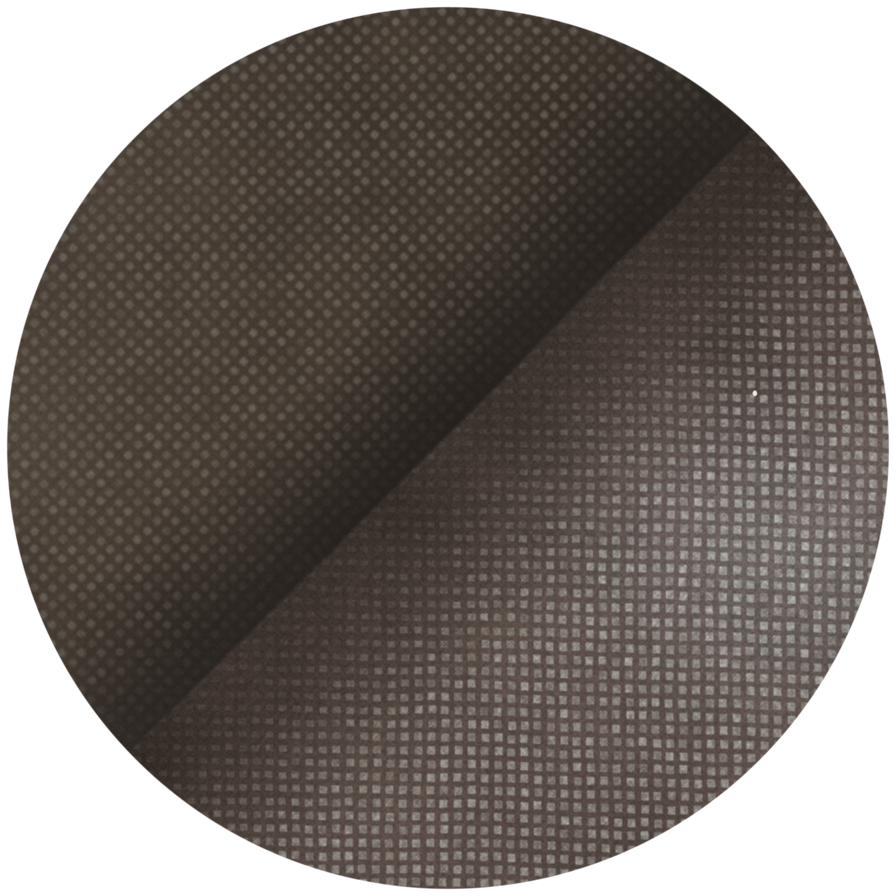
A WebGL 1 fragment shader for this texture:

```glsl
precision highp float;
// Round swatch of folded brown nonwoven fabric, embossed with small dots, on white.

uniform vec2 u_resolution;

const float DISC_RADIUS = 0.492;
const float FOLD_OFFSET = 0.016;   // height of the diagonal crease above y = x
const float CELL = 0.0149;         // spacing of the embossed dots
const float SHADOW_WIDTH = 0.19;
const float GRAIN = 0.11;
const vec2 SHEEN_CENTER = vec2(0.87, 0.38);
const vec2 SPECK = vec2(0.8425, 0.561);
const vec3 PAPER = vec3(1.0);
const vec3 CREASE = vec3(0.155, 0.135, 0.12);
const vec3 UPPER_CLOTH = vec3(0.255, 0.22, 0.185);
const vec3 UPPER_DOT = vec3(0.43, 0.40, 0.36);
const vec3 LOWER_SHADE = vec3(0.225, 0.19, 0.168);
const vec3 LOWER_CLOTH = vec3(0.335, 0.285, 0.262);
const vec3 LOWER_DOT = vec3(0.67, 0.665, 0.64);
const vec3 SHEEN = vec3(0.09, 0.105, 0.115);

float hash(vec2 p) {
  vec3 q = fract(vec3(p.xyx) * 0.1031);
  q += dot(q, q.yzx + 33.33);
  return fract((q.x + q.y) * q.z);
}

float noise(vec2 p) {
  vec2 i = floor(p);
  vec2 f = fract(p);
  f = f * f * (3.0 - 2.0 * f);
  return mix(mix(hash(i), hash(i + vec2(1.0, 0.0)), f.x),
             mix(hash(i + vec2(0.0, 1.0)), hash(i + vec2(1.0, 1.0)), f.x), f.y);
}

float fbm(vec2 p) {
  float sum = 0.0;
  float gain = 0.5;
  for (int i = 0; i < 4; i++) {
    sum += gain * noise(p);
    p = mat2(1.6, 1.2, -1.2, 1.6) * p + 7.3;
    gain *= 0.5;
  }
  return sum;
}

// Crossed streaks that suggest short pressed fibres
float fibres(vec2 p) {
  vec2 along = vec2(p.x + p.y, p.y - p.x);
  return 0.5 * (noise(along * vec2(110.0, 420.0)) + noise(along * vec2(390.0, 130.0) + 40.0));
}

// Rounded square dots on a unit grid, each with its own brightness
float dots(vec2 g, vec2 halfSize, float roundness, float blur, float variation) {
  vec2 id = floor(g);
  vec2 jitter = vec2(hash(id + 11.0), hash(id + 29.0)) - 0.5;
  vec2 q = abs(fract(g) - 0.5 - 0.12 * jitter) - halfSize + roundness;
  float dist = length(max(q, 0.0)) + min(max(q.x, q.y), 0.0) - roundness;
  return smoothstep(blur, -blur, dist) * (1.0 - variation * hash(id));
}

vec3 upperFlap(vec2 p, float d, float px) {
  vec2 warp = 0.006 * vec2(fbm(p * 5.0), fbm(p * 5.0 + 20.0));
  vec2 g = mat2(0.7071, 0.7071, -0.7071, 0.7071) * (p + warp) / CELL;
  float lit = smoothstep(-0.01, SHADOW_WIDTH, d);
  lit *= 1.0 - 0.3 * smoothstep(0.45, 0.85, p.x);
  float cloud = fbm(p * 6.0 + 3.0) - 0.47;
  vec3 cloth = mix(CREASE, UPPER_CLOTH, lit) * (1.0 + 0.3 * cloud);
  cloth += vec3(0.035, 0.03, 0.028) * smoothstep(0.4, 0.0, p.x);
  float dot = dots(g, vec2(0.28), 0.22, max(0.17, px / CELL), 0.5);
  return mix(cloth, UPPER_DOT, dot * (0.08 + 0.72 * lit));
}

vec3 lowerFlap(vec2 p, float s, float px) {
  vec2 warp = 0.008 * vec2(fbm(p * 4.0 + 9.0), fbm(p * 4.0 + 31.0));
  vec2 g = (p + warp + vec2(0.0, 0.02 * p.x * p.x)) / CELL;
  float lit = smoothstep(0.0, 0.27, s);
  vec2 toSheen = (p - SHEEN_CENTER) / vec2(0.20, 0.16);
  float sheen = exp(-dot(toSheen, toSheen));
  vec3 cloth = mix(LOWER_SHADE, LOWER_CLOTH, lit);
  cloth *= 1.0 + 0.35 * (fbm(p * 7.0) - 0.47);
  cloth += SHEEN * sheen;

  // Dots are flat and broken near the crease, full and glossy further out
  vec2 halfSize = vec2(0.29, mix(0.19, 0.31, lit));
  float dotMask = dots(g, halfSize, 0.1, max(0.10, px / CELL), 0.45);
  float wear = mix(0.55, 1.0, noise(p * 260.0));
  float gloss = mix(0.13, 0.90, smoothstep(0.02, 0.27, s)) * wear;
  return mix(cloth, LOWER_DOT + 0.8 * SHEEN * sheen, dotMask * gloss);
}

void main() {
  float side = min(u_resolution.x, u_resolution.y);
  float px = 1.0 / side;
  vec2 p = (gl_FragCoord.xy - 0.5 * u_resolution) / side + 0.5;

  // Signed distance to the crease, positive on the upper left flap
  float bend = 0.004 * (noise(vec2(p.x * 9.0, 4.0)) - 0.5);
  float d = (p.y - p.x - FOLD_OFFSET) * 0.7071 + bend;

  vec3 color = mix(lowerFlap(p, -d, px), upperFlap(p, d, px),
                   smoothstep(-0.002 - px, 0.002 + px, d));
  float grain = fibres(p) - 0.5 + 0.6 * (noise(p * 480.0) - 0.5);
  color *= 1.0 + GRAIN * grain * (d < 0.0 ? 2.2 : 1.3);

  // A single bright lint speck
  float speck = smoothstep(0.0035, 0.0015, length((p - SPECK) * vec2(1.0, 0.8)));
  color = mix(color, vec3(0.93, 0.92, 0.88), speck);

  float disc = smoothstep(px, -px, length(p - 0.5) - DISC_RADIUS);
  gl_FragColor = vec4(mix(PAPER, color, disc), 1.0);
}
```
